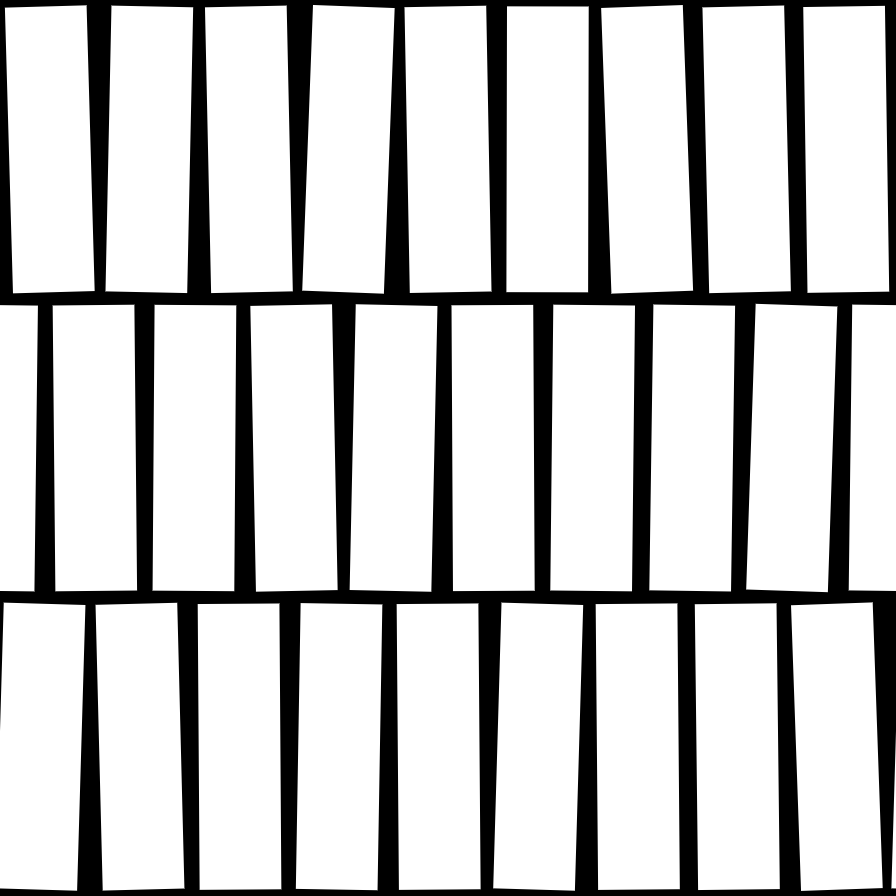
Write a Shadertoy shader that draws this pattern.

```glsl
const vec2 GRID = vec2(9.0, 3.0);            // tiles across, rows down
const vec2 TILE_SIZE = vec2(0.0912, 0.319);  // in canvas units
const float ROW_SHIFT = 0.453;               // sideways step per row, in cells
const float MAX_TILT = 0.041;                // radians
const vec3 GROUT_COLOR = vec3(0.0);
const vec3 TILE_COLOR = vec3(1.0);

float hash(vec2 cell) {
    vec3 p = fract(cell.xyx * vec3(0.1031, 0.1030, 0.0973));
    p += dot(p, p.yzx + 33.33);
    return fract((p.x + p.y) * p.z);
}

mat2 rotation(float angle) {
    float c = cos(angle), s = sin(angle);
    return mat2(c, s, -s, c);
}

float boxDistance(vec2 p, vec2 halfSize) {
    vec2 d = abs(p) - halfSize;
    return length(max(d, 0.0)) + min(max(d.x, d.y), 0.0);
}

void mainImage(out vec4 fragColor, in vec2 fragCoord) {
    float pixel = 1.0 / iResolution.y;
    vec2 uv = fragCoord * pixel;

    // Rows counted from the top, each shifted against the one above
    vec2 grid = vec2(uv.x, 1.0 - uv.y) * GRID;
    grid.x -= ROW_SHIFT * floor(grid.y);
    vec2 cell = mod(floor(grid), GRID);      // wraps at the canvas edges
    vec2 local = (fract(grid) - 0.5) / GRID;

    // Each tile leans by its own small angle
    float tilt = MAX_TILT * (2.0 * hash(cell + 1.0) - 1.0);
    float d = boxDistance(rotation(tilt) * local, 0.5 * TILE_SIZE);

    float coverage = clamp(0.5 - d / pixel, 0.0, 1.0);
    fragColor = vec4(mix(GROUT_COLOR, TILE_COLOR, coverage), 1.0);
}
```
